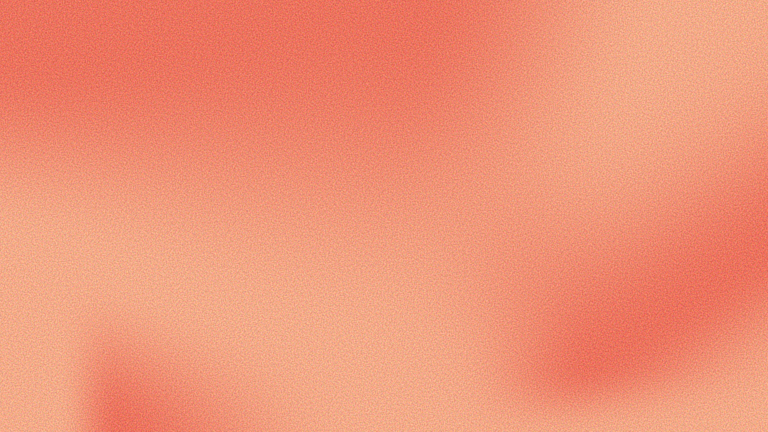
Write a WebGL 2 fragment shader that draws this background.

```glsl
#version 300 es
precision highp float;
// Soft coral shadows drifting over a peach ground, with fine film grain.

#define PEACH vec3(0.953, 0.668, 0.536)
#define CORAL vec3(0.922, 0.440, 0.360)
#define GRAIN_SCALE 230.0
#define GRAIN_AMOUNT 0.14

uniform vec2 u_resolution;
out vec4 fragColor;

// Pseudo-random unit gradient for a lattice point
vec2 gradientAt(vec2 cell) {
    vec3 h = fract(cell.xyx * vec3(0.1031, 0.1030, 0.0973));
    h += dot(h, h.yzx + 33.33);
    float angle = 6.2832 * fract((h.x + h.y) * h.z);
    return vec2(cos(angle), sin(angle));
}

float gradientNoise(vec2 p) {
    vec2 i = floor(p), f = fract(p);
    vec2 w = f * f * f * (f * (f * 6.0 - 15.0) + 10.0);
    vec2 e = vec2(1.0, 0.0);
    float low = mix(dot(gradientAt(i), f),
                    dot(gradientAt(i + e.xy), f - e.xy), w.x);
    float high = mix(dot(gradientAt(i + e.yx), f - e.yx),
                     dot(gradientAt(i + e.xx), f - e.xx), w.x);
    return mix(low, high, w.y);
}

// Soft step centred on zero, rising over the given half width
float softEdge(float d, float halfWidth) {
    return smoothstep(-halfWidth, halfWidth, d);
}

float gaussian(float d, float radius) {
    return exp(-d * d / (radius * radius));
}

// Wide band along the top; its lower edge softens to the right
float topBand(vec2 p) {
    float depth = 1.0 - p.y;
    float blur = mix(0.21, 0.38, smoothstep(0.0, 0.9, p.x));
    float lower = softEdge(0.345 + 0.08 * p.x - depth, blur);
    float right = softEdge(1.26 - 0.30 * depth - p.x, 0.29);
    return 0.95 * lower * right;
}

// Diagonal streak rising to the right edge
float rightStreak(vec2 p) {
    float across = 0.84 * (p.y - 0.128 - 0.65 * (p.x - 1.33));
    float body = gaussian(across, across > 0.0 ? 0.25 : 0.165);
    float left = smoothstep(1.04, 1.37, p.x);
    float base = smoothstep(-0.03, 0.155, p.y);
    return 0.96 * body * left * base;
}

// Corner glow at the lower left with a crisp left side
float cornerGlow(vec2 p) {
    float left = smoothstep(0.13, 0.28, p.x);
    float top = softEdge(0.195 - 0.29 * (p.x - 0.21) - p.y, 0.17);
    float right = 1.0 - smoothstep(0.22, 0.86, p.x);
    return left * top * right;
}

// Faint link between the band and the streak
float bridge(vec2 p) {
    vec2 d = (p - vec2(1.21, 0.36)) * vec2(1.2, 1.0);
    return 0.33 * gaussian(length(d), 0.23);
}

void main() {
    vec2 p = gl_FragCoord.xy / u_resolution.y;

    // Screen-blend the shadows so overlaps stay smooth
    float light = (1.0 - topBand(p)) * (1.0 - rightStreak(p))
                * (1.0 - cornerGlow(p)) * (1.0 - bridge(p));
    vec3 color = mix(CORAL, PEACH, light);

    // Grain: shared brightness plus colour variation, turned off the pixel axes
    vec2 g = mat2(0.8, 0.6, -0.6, 0.8) * p * GRAIN_SCALE;
    vec3 tint = vec3(gradientNoise(g + 17.3), gradientNoise(g + 91.7),
                     gradientNoise(g + 203.1));
    color += GRAIN_AMOUNT * (0.6 * gradientNoise(g * 1.2 + 51.9) + 0.7 * tint);

    fragColor = vec4(clamp(color, 0.0, 1.0), 1.0);
}
```
